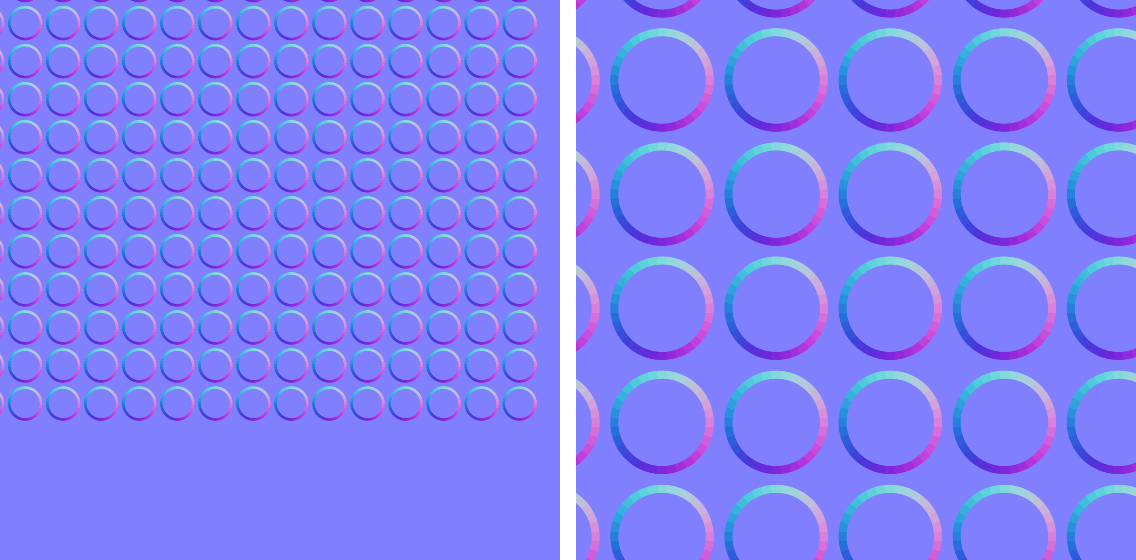
Left: the whole. Right: its middle third, enlarged.
Write a Shadertoy shader that draws this texture map.

```glsl
// Tangent-space normal map: a grid of faceted bevel rings on a flat plate with bare margins.
#define PITCH 0.06793
#define FIRST_CENTER vec2(0.0449, 0.2794)
#define MIN_CELL vec2(-1.0, 0.0)
#define MAX_CELL vec2(13.0, 11.0)
#define OUTER_RADIUS 0.0308
#define INNER_RADIUS 0.0260
#define BEVEL_SLOPE 0.70
#define FACETS 32.0

const float TAU = 6.2831853;

// Offset from the centre of the nearest ring that exists in the grid
vec2 ringOffset(vec2 uv) {
    vec2 cell = floor((uv - FIRST_CENTER) / PITCH + 0.5);
    cell = clamp(cell, MIN_CELL, MAX_CELL);
    return uv - FIRST_CENTER - cell * PITCH;
}

// Unit direction of the flat facet that faces this offset
vec2 facetDirection(vec2 offset) {
    float stepAngle = TAU / FACETS;
    float angle = atan(offset.y, offset.x + 1e-7);
    angle = floor(angle / stepAngle + 0.5) * stepAngle;
    return vec2(cos(angle), sin(angle));
}

vec3 encodeNormal(vec3 normal) {
    return 0.5 + 0.5 * normal;
}

void mainImage(out vec4 fragColor, in vec2 fragCoord) {
    vec2 uv = fragCoord / iResolution.y;
    float pixel = 1.0 / iResolution.y;

    // Ring coverage from the distance to its centre line
    vec2 offset = ringOffset(uv);
    float middle = 0.5 * (OUTER_RADIUS + INNER_RADIUS);
    float halfWidth = 0.5 * (OUTER_RADIUS - INNER_RADIUS);
    float ringDistance = abs(length(offset) - middle) - halfWidth;
    float coverage = 1.0 - smoothstep(-0.5 * pixel, 0.5 * pixel, ringDistance);

    // The bevel leans outwards; everything else faces straight up
    vec2 lean = BEVEL_SLOPE * facetDirection(offset);
    vec3 bevelNormal = vec3(lean, sqrt(1.0 - BEVEL_SLOPE * BEVEL_SLOPE));
    vec3 flatNormal = vec3(0.0, 0.0, 1.0);

    vec3 color = mix(encodeNormal(flatNormal), encodeNormal(bevelNormal), coverage);
    fragColor = vec4(color, 1.0);
}
```
